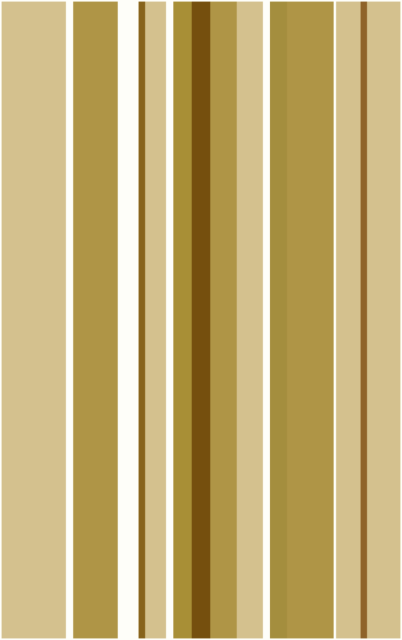
Give the GLSL for this pattern, as a Shadertoy shader.

```glsl
// Vertical stripes of tan, olive and brown parted by cream-white gaps.
// Each stripe is a soft-edged band laid over a white ground; positions are
// percentages of the canvas width, and a thin pale margin frames the whole.

// Coverage of the span from a to b, with edges softened over w.
float band(float x, float a, float b, float w) {
    return smoothstep(a - w, a + w, x) - smoothstep(b - w, b + w, x);
}

void stripe(inout vec3 col, float x, float a, float b, vec3 tint) {
    float soft = max(0.22, 60.0 / iResolution.x);
    col = mix(col, tint, band(x, a, b, soft));
}

void mainImage(out vec4 fragColor, in vec2 fragCoord) {
    vec2 p = 100.0 * fragCoord / iResolution.x;
    float height = 100.0 * iResolution.y / iResolution.x;

    vec3 white = vec3(0.996, 0.996, 0.975);
    vec3 tan_ = vec3(0.83, 0.755, 0.555);
    vec3 olive = vec3(0.685, 0.585, 0.275);
    vec3 moss = vec3(0.66, 0.56, 0.21);
    vec3 brown = vec3(0.46, 0.31, 0.055);
    vec3 col = white;

    // Left group: wide tan, olive
    stripe(col, p.x, 0.4, 16.4, tan_);
    stripe(col, p.x, 18.2, 29.3, olive);

    // Narrow tan with a brown line on its left edge
    stripe(col, p.x, 34.5, 41.3, tan_);
    stripe(col, p.x, 34.5, 36.1, vec3(0.53, 0.39, 0.11));

    // Middle group: moss, dark brown, olive, tan side by side
    stripe(col, p.x, 43.2, 65.4, tan_);
    stripe(col, p.x, 43.2, 58.9, olive);
    stripe(col, p.x, 43.2, 48.5, moss);
    stripe(col, p.x, 47.7, 52.3, brown);

    // Right group: two-tone olive, then tan split by a reddish line
    stripe(col, p.x, 67.2, 83.0, olive);
    stripe(col, p.x, 67.2, 71.4, vec3(0.645, 0.555, 0.245));
    stripe(col, p.x, 83.6, 99.6, tan_);
    stripe(col, p.x, 89.7, 91.3, vec3(0.56, 0.39, 0.16));

    // Pale margin along the top and bottom
    col = mix(white, col, band(p.y, 0.4, height - 0.4, 0.25));

    fragColor = vec4(col, 1.0);
}
```
